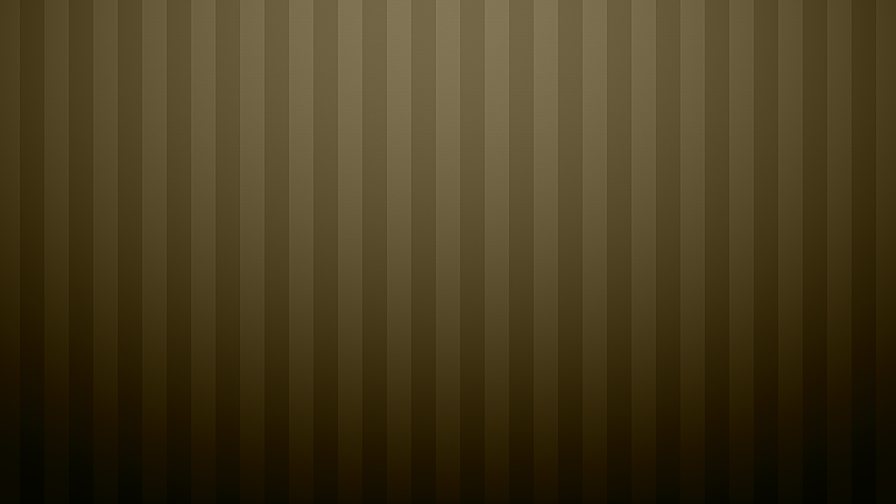
Write a Shadertoy shader that draws this pattern.

```glsl
float hash(vec2 p) {
    p = fract(p * vec2(0.1031, 0.1137));
    p += dot(p, p.yx + 33.3);
    return fract((p.x + p.y) * p.x * 71.7);
}

// Light falling from the top centre towards the sides and the floor
float lightFalloff(vec2 uv) {
    float rise = 1.0 - pow(1.0 - uv.y, 1.75);
    float side = pow(abs(2.0 * uv.x - 1.0), 1.8);
    float value = 0.08 + 0.40 * rise - side * (0.12 + 0.10 * uv.y);
    return 0.5 * (value + 0.03 + sqrt((value - 0.03) * (value - 0.03) + 0.0008));
}

// Warm brown ramp, losing its blue first and then its red tint
vec3 brownTone(float value) {
    float green = value - 0.048 * smoothstep(0.02, 0.14, value);
    float blue = 0.5 * (value - 0.17 + sqrt((value - 0.17) * (value - 0.17) + 0.0008));
    return vec3(value, green, blue - 0.004);
}

void mainImage(out vec4 fragColor, in vec2 fragCoord) {
    vec2 uv = fragCoord / iResolution.xy;
    float pixel = 1.0 / iResolution.x;

    // Equal light and dark bands, with a light band on the centre line
    float period = 0.0546;
    float offset = (fract((uv.x - 0.5) / period + 0.5) - 0.5) * period;
    float edge = abs(offset) - 0.25 * period;
    float lightBand = 1.0 - smoothstep(-0.5 * pixel, 0.5 * pixel, edge);
    float value = lightFalloff(uv);
    value += (2.0 * lightBand - 1.0) * (0.010 + 0.038 * value);

    // Thin crease on the dark side of each seam, highlight on the light side
    float lineWidth = max(0.0012, pixel);
    float crease = 1.0 - smoothstep(0.0, lineWidth, abs(edge - 0.0008));
    float highlight = 1.0 - smoothstep(0.0, lineWidth, abs(edge + 0.0012));
    value *= 1.0 - 0.05 * crease + 0.04 * highlight;

    // Woven threads and grain
    float weave = sin(uv.y * 144.0 * 6.2832);
    float grain = hash(floor(uv * vec2(512.0, 288.0))) - 0.5;
    value *= 1.0 + 0.004 * weave + 0.010 * grain;

    // Shadow along the bottom edge
    value *= mix(0.8, 1.0, smoothstep(0.0, 0.015, uv.y));

    fragColor = vec4(clamp(brownTone(value), 0.0, 1.0), 1.0);
}
```
